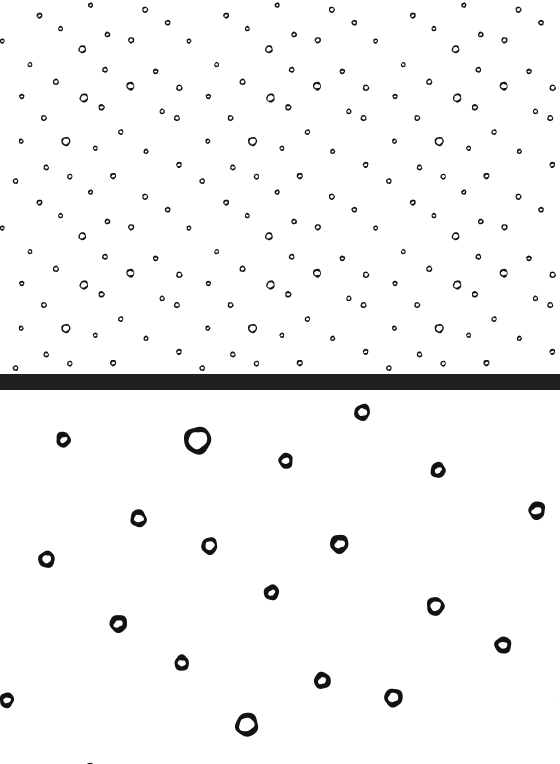
Top: the whole. Bottom: its middle third, enlarged.
Write a Shadertoy shader that draws this pattern.

```glsl
// Small hand-inked rings scattered over white, in a seamless repeating tile.

const vec2 REPEATS = vec2(3.0, 2.0);
const int RING_COUNT = 31;            // prime, so the lattice visits every row once
const float LATTICE_STEP = 7.0;       // rows climbed per column
const vec2 LATTICE_ORIGIN = vec2(0.156, 0.688);
const float JITTER = 0.075;
const float STROKE = 0.0070;
const vec3 PAPER = vec3(1.0);
const vec3 INK = vec3(0.07);

// Integer hash: three values in 0..1 for each ring and channel.
vec3 hash3(int ring, int channel) {
    uvec3 v = uvec3(uint(ring), uint(channel), 17u) * 1664525u + 1013904223u;
    v.x += v.y * v.z; v.y += v.z * v.x; v.z += v.x * v.y;
    v ^= v >> 16u;
    v.x += v.y * v.z; v.y += v.z * v.x; v.z += v.x * v.y;
    return vec3(v >> 8u) / 16777216.0;
}

mat2 rotation(float angle) {
    float c = cos(angle), s = sin(angle);
    return mat2(c, -s, s, c);
}

// Approximate signed distance to an ellipse.
float ellipse(vec2 p, vec2 radii) {
    float k = length(p / radii);
    float slope = length(p / (radii * radii));
    return k * (k - 1.0) / max(slope, 1e-4);
}

// Uneven edge of a pen stroke, from -1 to 1 around the ring.
float wobble(vec2 p, vec2 phase) {
    float angle = atan(p.y, p.x + 1e-6);
    return 0.6 * sin(3.0 * angle + phase.x) + 0.4 * sin(5.0 * angle + phase.y);
}

// Slightly tall blob with a tilted, off-centre hole.
float inkRing(vec2 p, float radius, vec3 look, vec3 pen) {
    vec2 phase = 6.2832 * pen.xy;
    vec2 outerRadii = radius * vec2(mix(0.88, 1.02, look.x), 1.02);
    float outer = ellipse(rotation(look.y - 0.6) * p, outerRadii);
    outer += 0.07 * radius * wobble(p, phase);

    vec2 holeCentre = 0.0016 * (pen.yz - 0.5);
    vec2 q = rotation(mix(-0.2, 0.7, look.z)) * (p - holeCentre);
    float holeWidth = radius - STROKE;
    vec2 holeRadii = holeWidth * vec2(1.0, mix(0.62, 0.95, pen.z));
    float hole = ellipse(q, holeRadii) + 0.08 * holeWidth * wobble(q, phase.yx);
    return max(outer, -hole);
}

// Jittered lattice point, wrapping in both directions.
vec2 ringCentre(int ring, vec2 jitter) {
    float i = float(ring);
    vec2 lattice = vec2(i, mod(i * LATTICE_STEP, float(RING_COUNT))) / float(RING_COUNT);
    return LATTICE_ORIGIN + lattice + JITTER * (jitter - 0.5);
}

// Mostly small rings, with a few larger ones.
float ringRadius(float size) {
    return 0.0137 + 0.0040 * size + 0.0066 * pow(size, 6.0);
}

// Distance to the nearest ring in the tile.
float scatter(vec2 tile) {
    float nearest = 1.0;
    for (int ring = 0; ring < RING_COUNT; ring++) {
        vec3 place = hash3(ring, 1);
        vec2 offset = fract(tile - ringCentre(ring, place.xy) + 0.5) - 0.5;
        float radius = ringRadius(place.z);
        if (dot(offset, offset) < 4.0 * radius * radius) {
            nearest = min(nearest, inkRing(offset, radius, hash3(ring, 2), hash3(ring, 3)));
        }
    }
    return nearest;
}

void mainImage(out vec4 fragColor, in vec2 fragCoord) {
    vec2 tile = fragCoord / iResolution.xy * REPEATS;
    float pixel = REPEATS.y / iResolution.y;
    float coverage = clamp(0.5 - scatter(tile) / pixel, 0.0, 1.0);
    fragColor = vec4(mix(PAPER, INK, coverage), 1.0);
}
```
